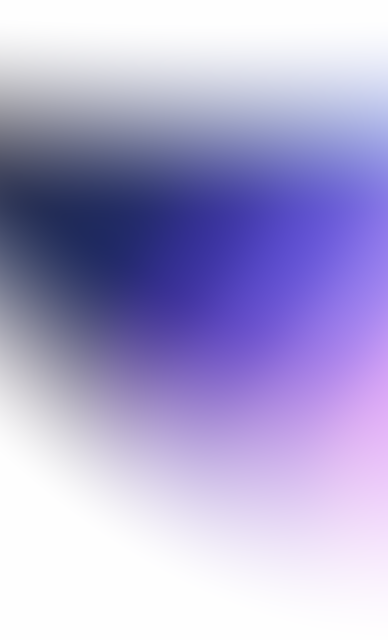
Give the GLSL for this background, as a Shadertoy shader.

```glsl
// Soft vertical mesh gradient: a navy to violet to pink cloud fading into white.

const vec3 PAPER = vec3(0.998);
const int STOPS = 6;
const float STOP_GAP = 0.25;

// Smoothly blended colour ramp, navy at 0 and pink at 1.25
vec3 cloudRamp(float t) {
    vec3 stops[STOPS] = vec3[STOPS](
        vec3(0.145, 0.180, 0.315),
        vec3(0.105, 0.155, 0.360),
        vec3(0.215, 0.185, 0.610),
        vec3(0.370, 0.310, 0.835),
        vec3(0.590, 0.500, 0.940),
        vec3(0.825, 0.685, 0.970));
    vec3 sum = vec3(0.0);
    float total = 0.0;
    for (int i = 0; i < STOPS; i++) {
        float d = (t - float(i) * STOP_GAP) / 0.18;
        float weight = exp(-d * d);
        sum += weight * stops[i];
        total += weight;
    }
    return sum / total;
}

// Upper haze: charcoal, slate, then periwinkle from left to right
vec3 hazeRamp(float x) {
    vec3 charcoal = vec3(0.175, 0.170, 0.235);
    vec3 slate = vec3(0.200, 0.245, 0.470);
    vec3 periwinkle = vec3(0.450, 0.520, 0.850);
    float u = 1.0 - x;
    return u * u * charcoal + 2.0 * u * x * slate + x * x * periwinkle;
}

// Falls from 1 to 0 across a soft edge
float softFade(float y, float edge, float halfWidth) {
    return 1.0 - smoothstep(edge - halfWidth, edge + halfWidth, y);
}

void mainImage(out vec4 fragColor, in vec2 fragCoord) {
    vec2 uv = fragCoord / iResolution.xy;
    float x = uv.x;
    float depth = 1.0 - uv.y; // distance below the top edge

    // The hue advances to the right and, away from the left side, downward
    float drift = mix(-0.07, 0.30, smoothstep(0.27, 0.75, depth));
    vec3 cloud = cloudRamp(x + drift * smoothstep(0.0, 0.45, x));

    // Warm the lower part, mute its left side, then add the upper haze
    float low = smoothstep(0.38, 0.68, depth);
    cloud += low * vec3(0.07, -0.015, 0.0);
    cloud.b *= 1.0 - 0.25 * low * (1.0 - x);
    cloud = mix(hazeRamp(x), cloud, smoothstep(0.14, 0.38, depth));

    // Level upper fade and a lower fade along a curved diagonal
    float upper = 1.0 - softFade(depth, 0.178 + 0.008 * sin(3.14159 * x), 0.16);
    float lowerEdge = 0.485 + 0.55 * x - 0.25 * x * x;
    float lower = softFade(depth, lowerEdge, 0.24);

    fragColor = vec4(mix(PAPER, cloud, upper * lower), 1.0);
}
```
